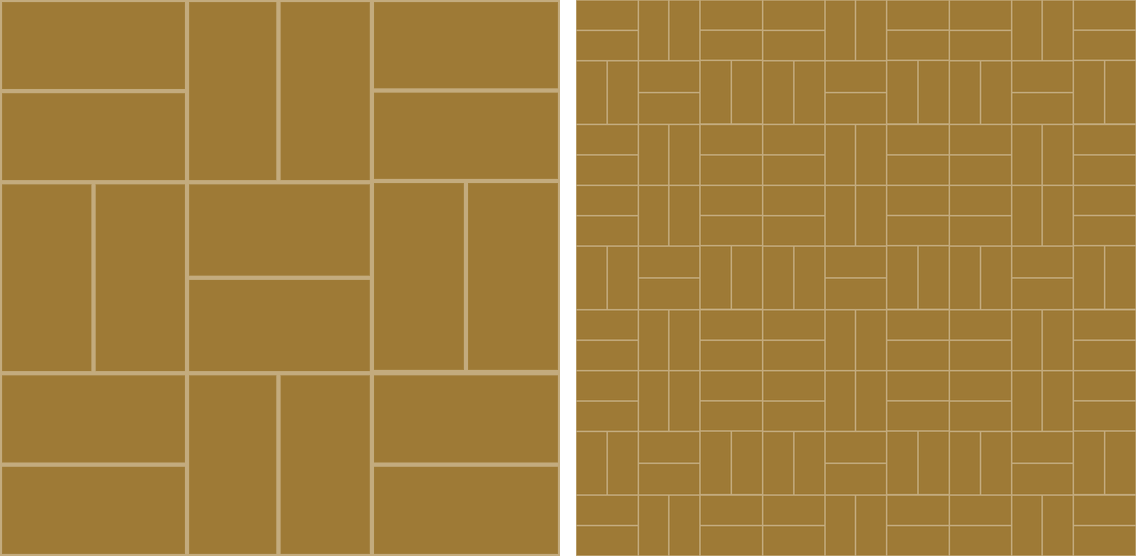
Left: one tile. Right: repeated 3 by 3.
Write a WebGL 2 fragment shader that draws this pattern.

```glsl
#version 300 es
precision highp float;

uniform vec2 u_resolution;
out vec4 outColor;

#define COLUMN_JOINTS vec2(0.3340, 0.6641)
#define ROW_JOINTS vec2(0.3287, 0.6722)
#define HALF_JOINT 0.0038
#define EDGE_SOFTNESS 0.0011
#define RIGHT_LIFT 0.0023
#define SPLIT_SHIFT 0.0018
#define BRICK_COLOR vec3(0.62, 0.48, 0.21)
#define JOINT_COLOR vec3(0.765, 0.672, 0.495)

// Index of the span holding x, for two inner joints
float spanIndex(float x, vec2 joints) {
    return step(joints.x, x) + step(joints.y, x);
}

// Lower and upper limit of a span
vec2 spanLimits(float index, vec2 joints) {
    return index < 0.5 ? vec2(0.0, joints.x)
         : index < 1.5 ? joints
         : vec2(joints.y, 1.0);
}

// Keep the half of a span that holds x
vec2 halfSpan(float x, vec2 limits, float shift) {
    float middle = 0.5 * (limits.x + limits.y) + shift;
    return x < middle ? vec2(limits.x, middle) : vec2(middle, limits.y);
}

float insideDistance(float x, vec2 limits) {
    return min(x - limits.x, limits.y - x);
}

void main() {
    vec2 p = gl_FragCoord.xy / u_resolution;

    // Basket weave cell; the middle block of the right column sits higher
    float column = spanIndex(p.x, COLUMN_JOINTS);
    float lift = RIGHT_LIFT * step(1.5, column);
    vec2 rowJoints = ROW_JOINTS + lift;
    float row = spanIndex(p.y, rowJoints);
    vec2 limitsX = spanLimits(column, COLUMN_JOINTS);
    vec2 limitsY = spanLimits(row, rowJoints);
    if (row < 0.5) limitsY.y -= lift;

    // Two bricks per cell, turned in a checkerboard
    bool upright = mod(column + row, 2.0) > 0.5;
    if (upright) {
        float shift = abs(column - 1.0) < 0.5 ? -SPLIT_SHIFT : 0.0;
        limitsX = halfSpan(p.x, limitsX, shift);
    } else {
        limitsY = halfSpan(p.y, limitsY, 0.0);
    }

    // Distance to the brick outline, in canvas widths
    float aspect = u_resolution.y / u_resolution.x;
    float d = min(insideDistance(p.x, limitsX),
                  insideDistance(p.y, limitsY) * aspect);

    // Soft edge between joint and brick
    float blur = max(EDGE_SOFTNESS, 0.6 / u_resolution.x);
    float brick = smoothstep(HALF_JOINT - blur, HALF_JOINT + blur, d);
    outColor = vec4(mix(JOINT_COLOR, BRICK_COLOR, brick), 1.0);
}
```
